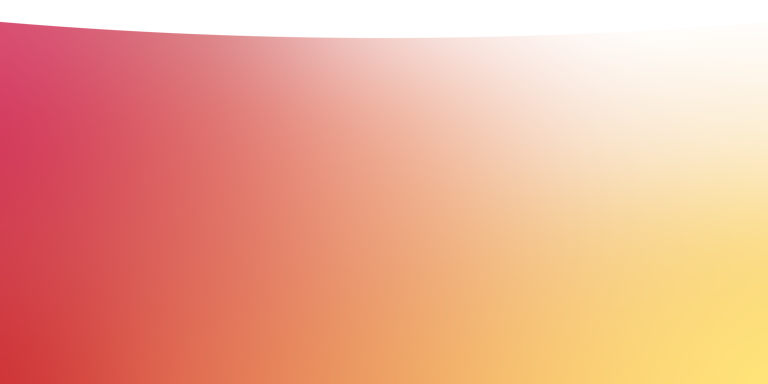
This background is drawn by a Shadertoy shader. Its source:

```glsl
const vec3 HEADER_COLOR = vec3(1.0);
const float EDGE_LOW = 0.901;   // lowest height of the curved edge
const float EDGE_RISE = 0.042;  // extra height at both sides

// Mesh colours, left to right, for four evenly spaced rows
const vec3 TOP_ROW[5] = vec3[5](
    vec3(0.85, 0.32, 0.46), vec3(0.86, 0.52, 0.55), vec3(0.955, 0.85, 0.85),
    vec3(1.0, 0.99, 0.99), vec3(1.0, 1.0, 1.0));
const vec3 UPPER_ROW[5] = vec3[5](
    vec3(0.83, 0.24, 0.37), vec3(0.87, 0.43, 0.43), vec3(0.935, 0.69, 0.61),
    vec3(0.975, 0.885, 0.81), vec3(0.99, 0.935, 0.83));
const vec3 LOWER_ROW[5] = vec3[5](
    vec3(0.82, 0.25, 0.30), vec3(0.87, 0.42, 0.37), vec3(0.925, 0.63, 0.47),
    vec3(0.965, 0.80, 0.55), vec3(0.985, 0.865, 0.53));
const vec3 BOTTOM_ROW[5] = vec3[5](
    vec3(0.81, 0.21, 0.22), vec3(0.88, 0.43, 0.32), vec3(0.93, 0.63, 0.39),
    vec3(0.98, 0.80, 0.45), vec3(1.0, 0.89, 0.47));

// Cubic interpolation weights for four neighbouring points
vec4 cubicWeights(float t) {
    float t2 = t * t;
    float t3 = t2 * t;
    return 0.5 * vec4(-t + 2.0 * t2 - t3,
                      2.0 - 5.0 * t2 + 3.0 * t3,
                      t + 4.0 * t2 - 3.0 * t3,
                      t3 - t2);
}

vec3 sampleRow(vec3 row[5], float x) {
    float position = clamp(x, 0.0, 1.0) * 4.0;
    int cell = min(int(position), 3);
    vec4 weights = cubicWeights(position - float(cell));
    vec3 color = vec3(0.0);
    for (int k = 0; k < 4; k++) {
        color += weights[k] * row[clamp(cell + k - 1, 0, 4)];
    }
    return color;
}

vec3 meshGradient(vec2 uv) {
    vec3 rows[4] = vec3[4](
        sampleRow(BOTTOM_ROW, uv.x), sampleRow(LOWER_ROW, uv.x),
        sampleRow(UPPER_ROW, uv.x), sampleRow(TOP_ROW, uv.x));
    float position = clamp(uv.y, 0.0, 1.0) * 3.0;
    int cell = min(int(position), 2);
    vec4 weights = cubicWeights(position - float(cell));
    vec3 color = vec3(0.0);
    for (int k = 0; k < 4; k++) {
        color += weights[k] * rows[clamp(cell + k - 1, 0, 3)];
    }
    return clamp(color, 0.0, 1.0);
}

void mainImage(out vec4 fragColor, in vec2 fragCoord) {
    vec2 uv = fragCoord / iResolution.xy;

    // Shallow curve that cuts the gradient off at the top
    float side = 2.0 * uv.x - 1.0;
    float edge = EDGE_LOW + EDGE_RISE * side * side;
    float softness = 0.75 / iResolution.y;
    float header = smoothstep(-softness, softness, uv.y - edge);

    fragColor = vec4(mix(meshGradient(uv), HEADER_COLOR, header), 1.0);
}
```
